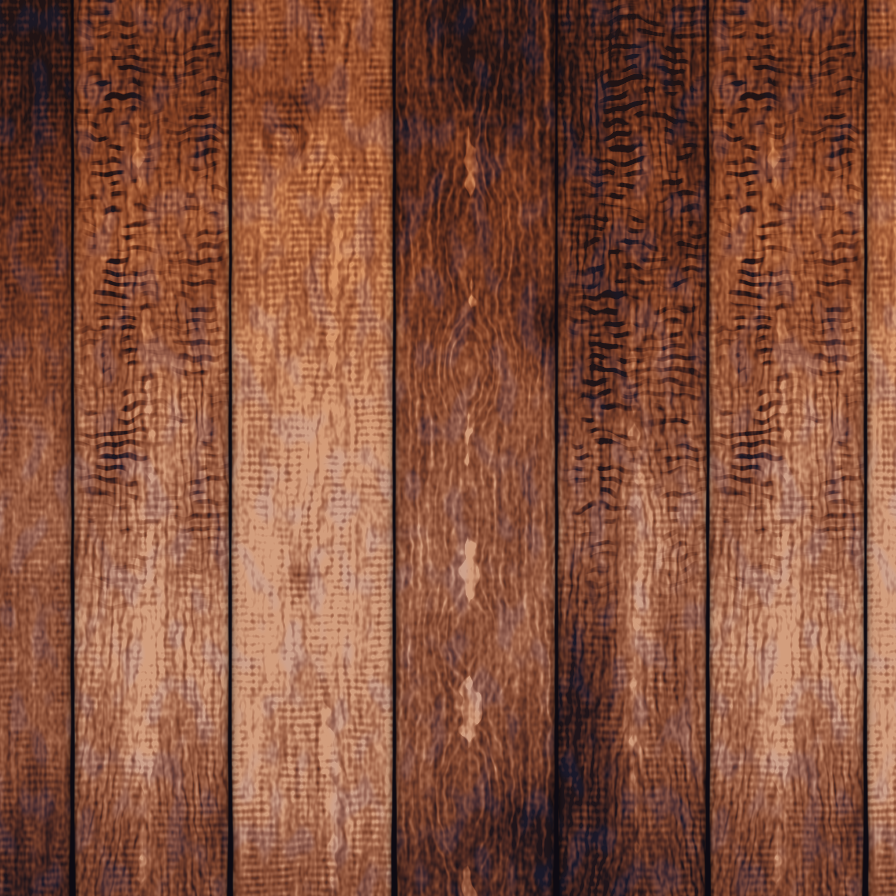
Reproduce this texture procedurally as a Shadertoy shader.

```glsl
// Stained vertical floor boards: five full planks and two cut ones, with dark seams.
// Each plank bends a ring field into cathedral grain, then adds fibres, saw marks,
// short dark cross strokes, a knot and stains; one tone picks the wood colour.

const float TAU = 6.28318;

vec2 gradientAt(vec2 cell) {
    vec3 q = fract(cell.xyx * vec3(0.1031, 0.1030, 0.0973));
    q += dot(q, q.yzx + 33.33);
    float angle = TAU * fract((q.x + q.y) * q.z);
    return vec2(cos(angle), sin(angle));
}

// Gradient noise, roughly -0.7 to 0.7
float noise(vec2 p) {
    vec2 i = floor(p), f = p - i, e = vec2(1, 0);
    vec2 w = f * f * f * (f * (f * 6.0 - 15.0) + 10.0);
    float low = mix(dot(gradientAt(i), f), dot(gradientAt(i + e.xy), f - e.xy), w.x);
    float high = mix(dot(gradientAt(i + e.yx), f - e.yx), dot(gradientAt(i + e.xx), f - e.xx), w.x);
    return mix(low, high, w.y);
}

float fbm(vec2 p) {
    float sum = 0.0, gain = 0.6;
    for (int i = 0; i < 4; i++) {
        sum += gain * noise(p);
        p = p * 2.03 + 17.3;
        gain *= 0.5;
    }
    return sum;
}

// Soft round bump
float blob(vec2 p, float x, float y, float w, float h) {
    vec2 q = (p - vec2(x, y)) / vec2(w, h);
    return exp(-dot(q, q));
}

vec3 woodColour(float tone) {
    vec3 ramp[5] = vec3[5](vec3(0.12, 0.08, 0.10), vec3(0.31, 0.16, 0.13),
        vec3(0.50, 0.27, 0.18), vec3(0.65, 0.41, 0.30), vec3(0.83, 0.62, 0.49));
    float t = clamp(tone, 0.0, 0.999) * 4.0;
    int i = int(t);
    return mix(ramp[i], ramp[i + 1], fract(t));
}

void mainImage(out vec4 fragColor, in vec2 fragCoord) {
    vec2 uv = fragCoord / iResolution.xy;
    float y = uv.y, pixel = 1.0 / iResolution.x;

    // Find the plank; the last two repeat the second and third
    float seams[8] = float[8](-0.09, 0.081, 0.257, 0.440, 0.621, 0.790, 0.966, 1.14);
    int id = 0;
    for (int i = 1; i < 7; i++) if (uv.x > seams[i]) id = i;
    int kind = id > 4 ? id - 4 : id;
    float u = (uv.x - seams[id]) / (seams[id + 1] - seams[id]);
    float seed = float(kind) * 13.7;
    vec2 p = vec2(u, y), q = vec2(u + seed, y);
    bool stroked = kind == 1 || kind == 4, middle = kind == 3;

    // Ring field around a wandering heart line, straighter near the plank edges
    float hearts[5] = float[5](0.5, 0.45, 0.60, 0.46, 0.52);
    float d = u - hearts[kind] + (middle ? 0.04 : 0.1) * noise(vec2(y * 3.5, seed));
    float core = exp(-d * d * 14.0);
    float rings = 17.0 * sqrt(d * d + 0.001) + 1.2 * fbm(q * vec2(2.5, 3.5))
        + 0.45 * noise(q * vec2(14, 55)) + 2.6 * core * noise(vec2(y * 6.0, seed + 5.0));
    if (stroked) rings -= 4.5 * exp(-4.0 * y);
    float loops = cos(TAU * (y - 0.69) / 0.17 + 2.5 * noise(vec2(y * 4.0, 7.4)));
    if (middle) rings += core * loops;
    float knot = length((p - vec2(0.34, 0.845)) * vec2(0.15, 1));
    if (kind == 2) rings += 4.0 * exp(-knot * 38.0);
    float line = pow(0.5 + 0.5 * sin(TAU * rings), 2.5) - 0.34;
    line *= 1.0 - smoothstep(0.4, 1.0, fwidth(rings));
    line *= 0.65 + 0.9 * noise(q * vec2(5, 12));

    // Base tone, lit below the middle and darker toward top and bottom
    float bases[5] = float[5](0.39, 0.57, 0.69, 0.42, 0.45);
    float tone = bases[kind] + 0.19 * exp(-pow((y - 0.36) / 0.25, 2.0))
        - 0.12 * smoothstep(0.75, 1.0, y) - 0.16 * (1.0 - smoothstep(0.0, 0.2, y));
    tone += line * (middle ? 0.25 : kind == 0 ? -0.05 : kind == 2 ? -0.06 - 0.15 * core : -0.25);
    tone += 0.30 * fbm(q * vec2(2.2, 6)) + 0.19 * noise(q * vec2(38, 9))
        + 0.20 * noise(q * vec2(44, 130)) + 0.12 * noise(q * vec2(18, 60));

    // Pale heartwood: ragged slivers on the middle plank, a soft strip elsewhere
    float width = 0.10 * noise(vec2(y * 9.0, seed + 3.3)) + 0.06 * noise(q * vec2(9, 65));
    width += middle ? 0.045 * loops - 0.01 : 0.012;
    if (kind > 0) tone += (middle ? 0.33 : 0.16) * smoothstep(0.0, 0.02, width - abs(d));
    if (stroked) tone += 0.2 * exp(-d * d * 70.0) * blob(p, u, 0.29, 1.0, 0.17);

    // Fine saw marks across the grain
    float saw = sin(TAU * (y * 124.0 + 0.6 * noise(q * vec2(3, 12))));
    float sawn = smoothstep(-0.3, 0.35, noise(q * vec2(8, 18)));
    tone += saw * sawn * (kind == 2 ? 0.10 : middle ? 0.02 : 0.07);

    // Short dark strokes gathered in two columns
    if (stroked) {
        float rows = sin(TAU * (y * 72.0 + 1.1 * noise(q * vec2(2.5, 9)) + 0.5 * noise(q * vec2(9, 30))));
        float lean = kind == 4 ? 0.5 * (y - 0.5) : 0.0;
        float columns = blob(p, 0.28 + lean, y, 0.2, 1.0) + 0.7 * blob(p, 0.82, y, 0.17, 1.0);
        float breaks = noise(q * vec2(8, 50)) + 0.7 * noise(q * vec2(3, 11));
        float reach = smoothstep(0.25, 0.5, y) * (1.0 - 0.5 * smoothstep(0.9, 1.0, y));
        tone -= columns * reach * (0.06 + 0.46 * smoothstep(-0.1, 0.8, rows) * smoothstep(-0.15, 0.2, breaks));
    }

    // Knot and stains
    float smear = 0.8 + 0.8 * fbm(q * vec2(5, 14)), stain = 0.0;
    if (kind == 2) stain = 0.25 * exp(-pow((knot - 0.016) / 0.005, 2.0)) + 0.22 * blob(p, 0.38, 0.88, 0.16, 0.02)
        + 0.28 * blob(p, 0.93, 0.89, 0.1, 0.025) + 0.2 * blob(p, 0.43, 0.355, 0.1, 0.02);
    if (middle) stain = 0.3 * blob(p, 0.8, 0.08, 0.3, 0.06) + 0.25 * blob(p, 0.92, 0.63, 0.13, 0.06)
        + 0.12 * smoothstep(0.5, 0.95, y);
    if (kind == 4) stain = 0.55 * blob(p, 0.08, 0.16, 0.36, 0.17) + 0.2 * blob(p, 0.1, 0.8, 0.25, 0.3);
    if (kind == 0) stain = 0.2 * smoothstep(0.7, 1.0, y);
    tone = 0.5 + 1.2 * (tone - smear * stain - 0.485);

    // Warm stain above, paler wood below, cool patches throughout
    vec3 colour = woodColour(tone);
    colour *= mix(vec3(1.0), vec3(1.04, 0.94, 0.77), smoothstep(0.4, 0.8, y));
    colour += vec3(-0.02, 0.015, 0.06) * smoothstep(0.0, 0.35, noise(q * vec2(7, 24) + 4.0));

    // Seams with worn, shaded edges
    float edge = min(uv.x - seams[id], seams[id + 1] - uv.x);
    float gap = 0.0014 + 0.001 * noise(vec2(y * 18.0, seed)) + 0.002 * exp(-y * 7.0);
    colour *= 1.0 - 0.45 * exp(-max(edge - gap, 0.0) / 0.003);
    colour = mix(vec3(0.05, 0.04, 0.07), colour, smoothstep(gap - pixel, gap + pixel, edge));
    fragColor = vec4(colour, 1.0);
}
```
